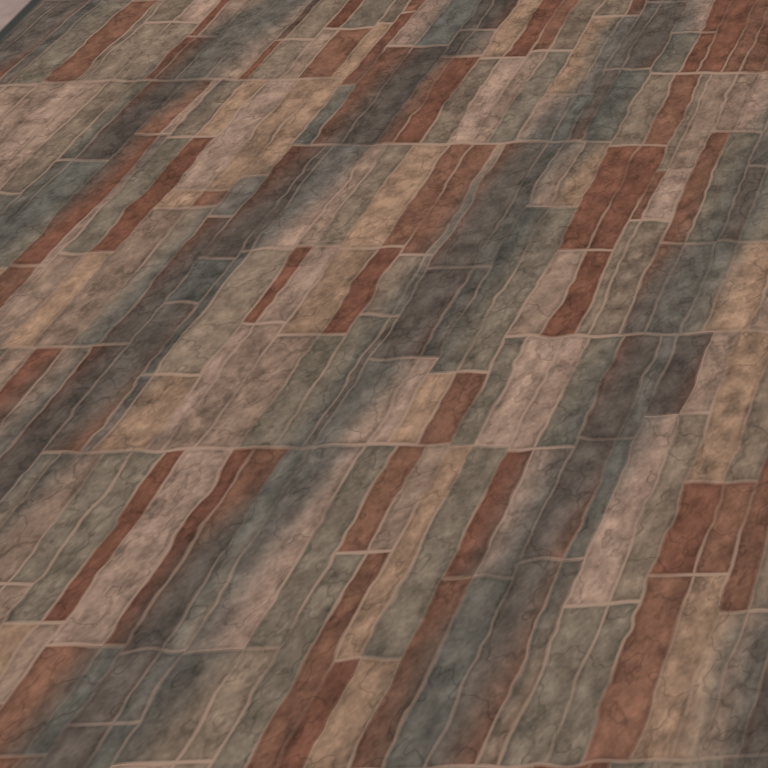
Reproduce this texture procedurally as a Shadertoy shader.

```glsl
const vec2 VANISH = vec2(1.6, 2.3);      // point where the strips converge
const float STRIP_WIDTH = 0.0215;        // in fan coordinates
const float STRIPS_PER_TILE = 13.0;
const float PIECES_PER_TILE = 3.0;
const float TILE_DEPTH = 0.14;           // in inverse depth
const vec2 TILE_ORIGIN = vec2(-0.54, 0.434);
const float TILE_STAGGER = 0.3;
const float SEAM_SLOPE = 0.05;
const float GROUT_WIDTH = 0.0042;
const float STREAK_PERIOD = 0.195;
const float STREAK_DRIFT = 0.3;
const float STREAK_STRENGTH = 0.75;
const float GRAIN_STRENGTH = 0.55;
const float CORNER_SIZE = 0.05;
const int AA = 2;

const vec3 GROUT = vec3(0.64, 0.53, 0.46);
const vec3 WET_SLATE = vec3(0.32, 0.315, 0.295);
const vec3 CORNER_STONE = vec3(0.60, 0.52, 0.49);
const vec3 CORNER_EDGE = vec3(0.25, 0.25, 0.24);
const vec3 STONES[7] = vec3[7](
    vec3(0.56, 0.45, 0.37),   // ochre
    vec3(0.57, 0.47, 0.41),   // rose
    vec3(0.43, 0.29, 0.235),  // rust
    vec3(0.48, 0.41, 0.35),   // taupe
    vec3(0.52, 0.43, 0.37),   // sand
    vec3(0.45, 0.40, 0.345),  // olive grey
    vec3(0.45, 0.32, 0.26));  // brick

float hash(vec2 p) {
    vec3 q = fract(p.xyx * 0.1031);
    q += dot(q, q.yzx + 33.33);
    return fract((q.x + q.y) * q.z);
}

float noise(vec2 p) {
    vec2 i = floor(p), f = fract(p);
    f = f * f * (3.0 - 2.0 * f);
    return mix(mix(hash(i), hash(i + vec2(1, 0)), f.x),
               mix(hash(i + vec2(0, 1)), hash(i + vec2(1, 1)), f.x), f.y);
}

float fbm(vec2 p) {
    float sum = 0.0, amp = 0.5;
    for (int i = 0; i < 4; i++) {
        sum += amp * noise(p);
        p = mat2(1.6, 1.2, -1.2, 1.6) * p + 17.3;
        amp *= 0.55;
    }
    return sum;
}

// Jittered cell border; borders at multiples of the period stay straight
float border(float i, float period, float seed, float jitter) {
    bool isSeam = fract((i + 0.5) / period) * period < 1.0;
    return isSeam ? i : i + (hash(vec2(i, seed)) - 0.5) * jitter;
}

// Cell index and distance to its nearest border
vec2 cell(float x, float period, float seed, float jitter) {
    float i = floor(x);
    if (x < border(i, period, seed, jitter)) i -= 1.0;
    else if (x >= border(i + 1.0, period, seed, jitter)) i += 1.0;
    return vec2(i, min(x - border(i, period, seed, jitter),
                       border(i + 1.0, period, seed, jitter) - x));
}

vec3 paving(vec2 p) {
    // Perspective floor coordinates
    float depth = VANISH.y - p.y;
    vec2 ground = vec2((p.x - VANISH.x) / depth, 1.0 / depth);
    vec2 st = (ground - TILE_ORIGIN) / vec2(STRIP_WIDTH, TILE_DEPTH);
    st.y -= SEAM_SLOPE * (p.x - 0.5);
    vec2 grainPos = st * vec2(1.0, 13.0) + 200.0;
    st.x += 0.22 * (noise(grainPos * 0.9) - 0.5) + 0.1 * (noise(grainPos * 3.0) - 0.5);

    // Staggered tiles, cut into strips and then into pieces
    float column = floor(st.x / STRIPS_PER_TILE);
    float along = st.y + TILE_STAGGER * mod(column, 2.0);
    along += 0.012 * (noise(grainPos * 1.3 + 50.0) - 0.5);
    float row = floor(along);
    vec2 strip = cell(st.x, STRIPS_PER_TILE, row + 31.0, 0.75);
    float pairSeed = floor(strip.x * 0.5) + 7.0 * row + 90.0;
    vec2 piece = cell(along * PIECES_PER_TILE, PIECES_PER_TILE, pairSeed, 0.85);

    // Stone colour with mottling and dark veins
    float pick = hash(vec2(strip.x + 57.0, piece.x + 113.0));
    float tone = hash(vec2(strip.x + 11.0, piece.x + 71.0)) - 0.5;
    float grain = fbm(grainPos * 2.2) - 0.45;
    float speckle = noise(grainPos * 11.0) - 0.5;
    vec3 col = STONES[int(pick * 6.999)];

    // Soft slate streaks running across the tiles
    float phase = (ground.x + 0.626 - STREAK_DRIFT * (ground.y - 0.55)) / STREAK_PERIOD;
    phase += 0.12 * (noise(grainPos * 0.35) - 0.5) + 0.14 * tone;
    float streak = 1.0 - smoothstep(0.06, 0.25, abs(fract(phase + 0.5) - 0.5));
    col = mix(col, WET_SLATE, STREAK_STRENGTH * streak);
    col *= 1.0 + 0.14 * tone + GRAIN_STRENGTH * grain + 0.12 * speckle;
    float vein = smoothstep(0.04, 0.0, abs(fbm(grainPos * 0.9 + 80.0) - 0.47));
    col *= 1.0 - 0.12 * vein;

    // Worn grout; distances converted to canvas units
    float sideGap = strip.y * STRIP_WIDTH * depth * 0.85;
    float endGap = piece.y / PIECES_PER_TILE * TILE_DEPTH * depth * depth;
    float width = GROUT_WIDTH * depth / VANISH.y;
    float wear = smoothstep(0.2, 0.75, noise(grainPos * 0.6 + 30.0));
    float side = (1.0 - smoothstep(0.1, 1.0, sideGap / width)) * mix(0.2, 0.75, wear);
    float end = (1.0 - smoothstep(0.2, 1.1, endGap / width)) * mix(0.45, 0.9, wear);
    float shade = 1.0 - smoothstep(0.5, 2.5, min(sideGap, endGap) / width);
    col *= 1.0 - 0.1 * shade;
    col = mix(col, GROUT, max(side, end) * (1.0 - 0.45 * streak));

    // Pale slab behind a dark edge in the upper left corner
    float corner = p.x + 1.0 - p.y - CORNER_SIZE;
    col = mix(CORNER_EDGE, col, smoothstep(0.0, 0.012, corner));
    return mix(CORNER_STONE * (1.0 + 0.15 * grain), col, smoothstep(-0.012, -0.006, corner));
}

void mainImage(out vec4 fragColor, in vec2 fragCoord) {
    vec3 sum = vec3(0.0);
    for (int i = 0; i < AA * AA; i++) {
        vec2 offset = (vec2(i % AA, i / AA) + 0.5) / float(AA) - 0.5;
        sum += paving((fragCoord + offset) / iResolution.xy);
    }
    fragColor = vec4(sum / float(AA * AA), 1.0);
}
```
